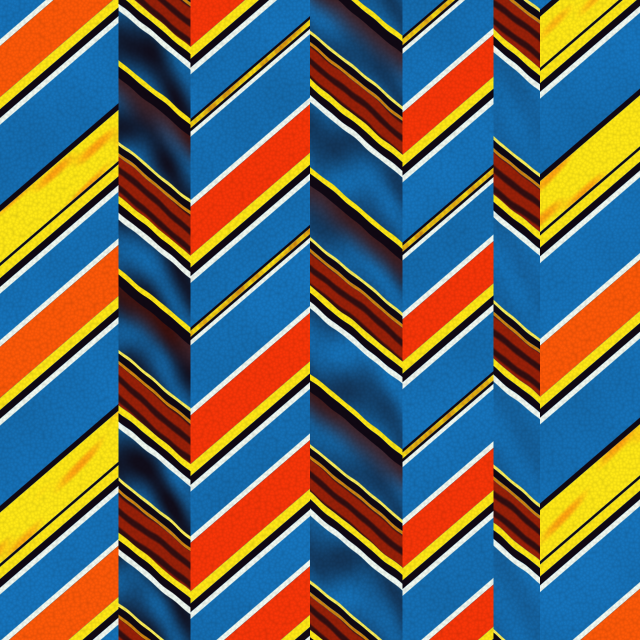
Give the GLSL for this pattern, as a Shadertoy shader.

```glsl
#define RISE 0.86        // slope of the lit faces
#define FALL 0.82        // slope of the shaded faces
#define TRIM 0.0105      // white edge line
#define GOLD_LINE 0.019  // yellow rule under a band
#define INK_LINE 0.0135  // black rule under the yellow
#define WOBBLE 0.0018    // hand-cut waver of the shaded lines
#define GRAIN 0.13       // speckle strength
#define GRAIN_CELLS 190.0
#define SOFT max(0.0014, 0.8 / iResolution.y)

const vec3 BLUE = vec3(0.08, 0.42, 0.68);
const vec3 RED = vec3(0.93, 0.20, 0.03);
const vec3 ORANGE = vec3(0.95, 0.33, 0.03);
const vec3 MAROON = vec3(0.48, 0.10, 0.03);
const vec3 YELLOW = vec3(0.96, 0.87, 0.08);
const vec3 OCHRE = vec3(0.78, 0.50, 0.06);
const vec3 INK = vec3(0.06, 0.03, 0.07);
const vec3 WHITE = vec3(0.91, 0.94, 0.91);

// One pleat: its fold positions, then the rhythm of bands along it
struct Pleat { float left, valley, right, first, pitch, lag, width, soot; };

Pleat pleatAt(float x) {
    if (x < 0.185) return Pleat(-0.2, 0.0, 0.185, 0.072, 0.235, 0.024, 0.088, 0.0);
    if (x < 0.484) return Pleat(0.185, 0.298, 0.484, -0.003, 0.163, 0.036, 0.084, 0.95);
    if (x < 0.771) return Pleat(0.484, 0.629, 0.771, 0.176, 0.1615, 0.052, 0.074, 0.55);
    return Pleat(0.771, 0.844, 1.1, 0.026, 0.257, 0.0, 0.088, 0.15);
}

vec2 hash2(vec2 p) {
    return fract(sin(vec2(dot(p, vec2(127.1, 311.7)), dot(p, vec2(269.5, 183.3)))) * 4375.85);
}

// Distance to the nearest scattered point
float cellular(vec2 p) {
    vec2 cell = floor(p), f = p - cell;
    float nearest = 2.0;
    for (int j = -1; j <= 1; j++)
        for (int i = -1; i <= 1; i++) {
            vec2 o = vec2(i, j);
            nearest = min(nearest, length(o + hash2(cell + o) - f));
        }
    return nearest;
}

float waves(vec2 p) {
    return (sin(p.x + 1.7 * sin(p.y)) + 0.6 * sin(2.3 * p.y - 1.6 * p.x) + 0.4 * sin(4.1 * p.x + 3.0 * p.y)) * 0.5;
}

// Paint one stripe and move the cursor to its lower edge
void stripe(inout vec3 col, inout float top, float v, float width, vec3 paint) {
    float cover = smoothstep(-SOFT, SOFT, v - top) * smoothstep(-SOFT, SOFT, top + width - v);
    col = mix(col, paint, cover);
    top += width;
}

vec3 pleatedCloth(vec2 p) {
    Pleat f = pleatAt(p.x);
    bool shaded = p.x < f.valley;
    bool outer = f.pitch > 0.2;
    float v = 1.0 - p.y + abs(p.x - f.valley) * (shaded ? FALL : RISE);
    if (shaded) v += WOBBLE * waves(p * vec2(60.0, 20.0));

    // Ground, with soot gathering on the shaded faces
    vec3 col = BLUE * (1.0 + 0.05 * waves(p * 14.0));
    if (shaded) {
        float soot = 0.5 + 0.5 * sin(v * 48.0 + 1.5 * sin(p.x * 35.0));
        col = mix(col, INK, f.soot * clamp(0.15 + 0.75 * soot + 0.15 * waves(p * 30.0), 0.0, 1.0));
    }

    for (int k = -1; k < 8; k++) {
        bool odd = (k & 1) == 1;
        float start = f.first + float(k) * f.pitch + (odd ? f.lag : 0.0) + (k > 5 ? 0.07 : 0.0);
        float d = v - start;
        bool thin = !outer && odd && start < 0.75;
        bool golden = outer && (odd || start < 0.05) && !shaded;
        float top = start - TRIM;

        if (thin) {
            if (shaded) {
                float glow = smoothstep(0.0, 0.015, d) * smoothstep(0.075, 0.015, d);
                col = mix(col, MAROON * 0.6, 0.75 * glow);
                stripe(col, top, v, 0.010, YELLOW);
                stripe(col, top, v, 0.018, INK);
            } else {
                float worn = 0.5 + 0.5 * waves(p * vec2(150.0, 90.0));
                stripe(col, top, v, 0.005, INK);
                stripe(col, top, v, 0.010, mix(OCHRE, YELLOW, worn));
                stripe(col, top, v, 0.005, INK);
                stripe(col, top, v, 0.008, WHITE);
            }
            continue;
        }

        // Broad band: upper edge, fill, then yellow, black and white rules
        vec3 fill = outer ? ORANGE : RED;
        if (shaded) {
            float streak = smoothstep(-0.2, 0.9, sin(d * 210.0 + 1.2 * waves(p * vec2(16.0, 8.0))));
            fill = mix(mix(MAROON, RED, 0.2), INK, 0.75 * streak);
            stripe(col, top, v, 0.006, mix(YELLOW, WHITE, 0.3));
            stripe(col, top, v, 0.012, INK);
            stripe(col, top, v, 0.006, OCHRE);
        } else if (golden) {
            float stain = smoothstep(0.3, 1.1, waves(vec2(p.x * 16.0, v * 45.0)));
            fill = mix(YELLOW, ORANGE, 0.5 * stain);
            stripe(col, top, v, TRIM, INK);
        } else {
            stripe(col, top, v, TRIM, WHITE);
        }
        stripe(col, top, v, start + f.width - 0.008 - top, fill);
        if (golden) stripe(col, top, v, 0.005, INK);
        stripe(col, top, v, shaded ? 0.012 : GOLD_LINE, YELLOW);
        stripe(col, top, v, INK_LINE, INK);
        stripe(col, top, v, TRIM, WHITE);
    }
    return col;
}

void mainImage(out vec4 fragColor, in vec2 fragCoord) {
    vec2 p = fragCoord / iResolution.xy;
    vec2 shift = vec2(0.25 / iResolution.x, 0.0);
    vec3 col = 0.5 * (pleatedCloth(p - shift) + pleatedCloth(p + shift));
    col *= 1.0 + GRAIN * (0.45 - cellular(p * GRAIN_CELLS));
    fragColor = vec4(clamp(col, 0.0, 1.0), 1.0);
}
```
